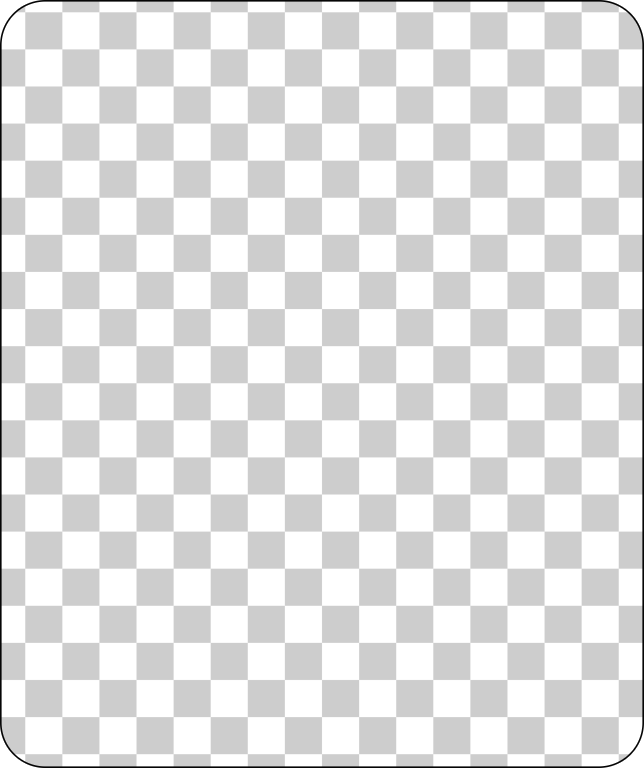
Give the GLSL for this pattern, as a Shadertoy shader.

```glsl
// Grey and white checkerboard inside a thin black rounded frame.

// Signed distance to the nearest cell edge, positive in even cells
vec2 cellEdgeDistance(vec2 cell) {
    return abs(mod(cell - 0.5, 2.0) - 1.0) - 0.5;
}

float roundedBox(vec2 p, vec2 halfSize, float radius) {
    vec2 q = abs(p) - halfSize + radius;
    return length(max(q, 0.0)) + min(max(q.x, q.y), 0.0) - radius;
}

void mainImage(out vec4 fragColor, in vec2 fragCoord) {
    // Canvas height is one unit, origin at the centre
    vec2 p = (fragCoord - 0.5 * iResolution.xy) / iResolution.y;
    vec2 halfSize = 0.5 * iResolution.xy / iResolution.y;
    float pixel = 1.0 / iResolution.y;

    // Checkerboard with softened cell edges
    float cellSize = 0.0483;
    vec2 edge = cellEdgeDistance((p - vec2(0.0, 0.001)) / cellSize) * cellSize;
    vec2 side = clamp(edge / (0.55 * pixel), -1.0, 1.0);
    vec3 color = mix(vec3(0.804), vec3(1.0), 0.5 + 0.5 * side.x * side.y);

    // White corners outside the frame, then its dark outline
    float frame = roundedBox(p, halfSize, 0.059);
    color = mix(color, vec3(1.0), clamp(frame / pixel + 0.5, 0.0, 1.0));
    float halfLine = 0.00105;
    float outline = abs(frame + halfLine) - halfLine;
    color = mix(color, vec3(0.02), clamp(0.5 - outline / pixel, 0.0, 1.0));

    fragColor = vec4(color, 1.0);
}
```
